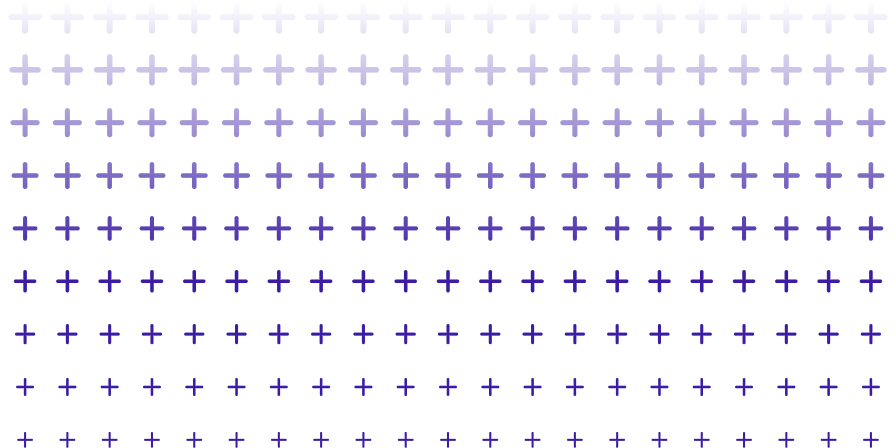
Write a Shadertoy shader that draws this pattern.

```glsl
// A 21 by 9 grid of round-capped plus signs on white. Each row upward is larger
// and bolder, while a vertical gradient fades the violet ink to white at the top.
// Each plus is the union of two capsule distances; lengths are in canvas heights.

const vec2 GRID_COUNT = vec2(21.0, 9.0);
const vec2 FIRST_CENTER = vec2(0.0560, 0.0182);  // lower left plus
const vec2 GRID_PITCH = vec2(0.0944, 0.1180);

const float REACH_BOTTOM = 0.0176;   // center to tip of an arm
const float REACH_TOP = 0.0375;
const float RADIUS_BOTTOM = 0.0023;  // half the stroke width
const float RADIUS_TOP = 0.0068;

const vec3 PAPER = vec3(1.0);
const vec3 INK = vec3(0.23, 0.11, 0.64);
const float FADE_START = 0.40;       // full ink below this height
const float FADE_END = 1.0;          // no ink at this height

// Distance to a plus with rounded tips, centered on the origin
float plusDistance(vec2 p, float reach, float radius) {
    p = abs(p);
    vec2 arm = vec2(max(p.x, p.y), min(p.x, p.y));  // fold onto one arm
    arm.x = max(arm.x - (reach - radius), 0.0);
    return length(arm) - radius;
}

void mainImage(out vec4 fragColor, in vec2 fragCoord) {
    float pixel = 1.0 / iResolution.y;
    vec2 p = fragCoord * pixel;

    // Nearest plus in the finite grid
    vec2 cell = clamp(round((p - FIRST_CENTER) / GRID_PITCH), vec2(0.0), GRID_COUNT - 1.0);
    vec2 local = p - FIRST_CENTER - cell * GRID_PITCH;

    // Size grows linearly from the bottom row to the top row
    float rise = cell.y / (GRID_COUNT.y - 1.0);
    float reach = mix(REACH_BOTTOM, REACH_TOP, rise);
    float radius = mix(RADIUS_BOTTOM, RADIUS_TOP, rise);

    // Antialiased shape, faded continuously with height
    float coverage = clamp(0.5 - plusDistance(local, reach, radius) / pixel, 0.0, 1.0);
    float opacity = clamp((FADE_END - p.y) / (FADE_END - FADE_START), 0.0, 1.0);
    fragColor = vec4(mix(PAPER, INK, coverage * opacity), 1.0);
}
```
